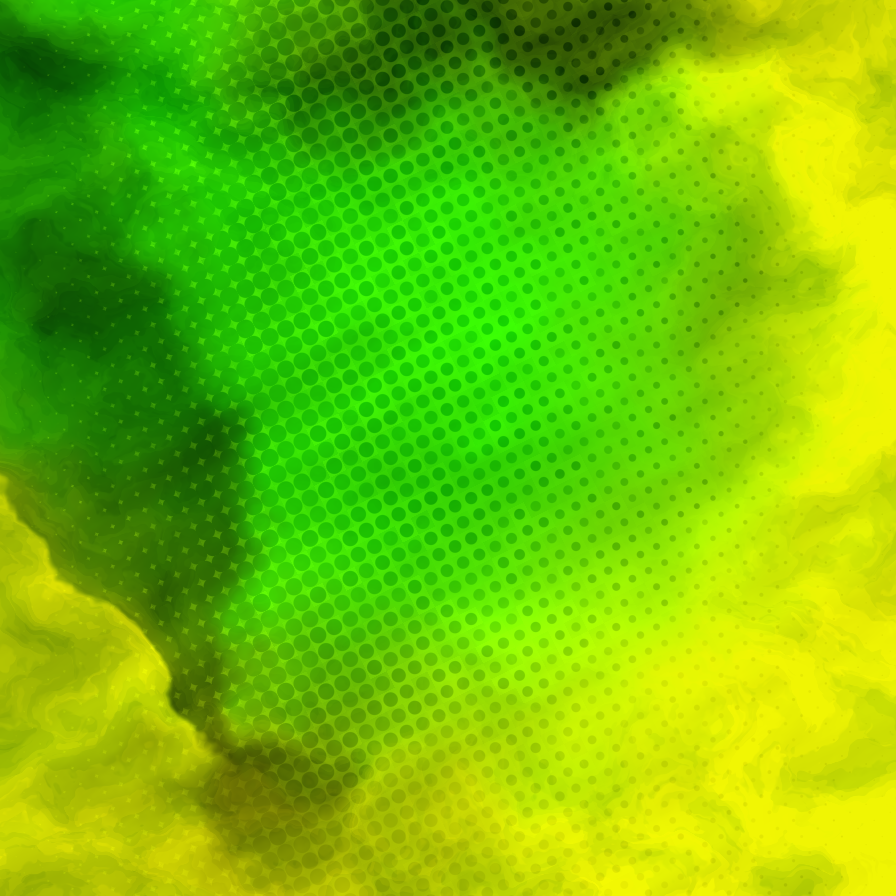
A WebGL 2 fragment shader for this background:

```glsl
#version 300 es
precision highp float;

uniform vec2 u_resolution;
out vec4 fragColor;

float hash(vec2 cell) {
    vec3 q = fract(cell.xyx * 0.1031);
    q += dot(q, q.yzx + 33.33);
    return fract((q.x + q.y) * q.z);
}

float noise(vec2 p) {
    vec2 i = floor(p), f = fract(p);
    f = f * f * (3.0 - 2.0 * f);
    return mix(mix(hash(i), hash(i + vec2(1, 0)), f.x),
               mix(hash(i + vec2(0, 1)), hash(i + vec2(1, 1)), f.x), f.y);
}

float fbm(vec2 p) {
    float sum = 0.0, gain = 0.5;
    for (int k = 0; k < 5; k++) {
        sum += gain * noise(p);
        p = mat2(1.6, 1.2, -1.2, 1.6) * p + 17.3;
        gain *= 0.5;
    }
    return sum;
}

// Noise cut into flat levels with soft steps, like dried washes
float washes(vec2 p, float levels) {
    float t = fbm(p) * levels;
    return (floor(t) + smoothstep(0.8, 1.0, fract(t))) / levels - 0.45;
}

float glow(vec2 p, vec2 centre, vec2 size) {
    vec2 d = (p - centre) / size;
    return exp(-dot(d, d));
}

void main() {
    vec2 uv = gl_FragCoord.xy / u_resolution;
    vec2 warp = vec2(fbm(uv * 8.0 + 3.0), fbm(uv * 8.0 + 41.0)) - 0.48;
    float border = smoothstep(0.2, 0.5, length(uv - vec2(0.52, 0.5)));
    vec2 p = uv + warp * mix(0.1, 0.2, border);
    float patches = washes(uv * vec2(7.0, 10.0) + warp * 2.0 + 9.0, 12.0);
    float flecks = washes(uv * vec2(16.0, 21.0) + warp * 3.0 + 70.0, 7.0);

    // Yellow grows outward from the green heart, except at the upper left
    float away = length(p - vec2(0.4, 0.62));
    float rim = smoothstep(0.15, 0.65, away);
    float upperLeft = smoothstep(0.4, 0.6, p.y) * (1.0 - smoothstep(0.15, 0.45, p.x));
    float yellow = 0.18 + 0.8 * rim * (1.0 - upperLeft);

    // Brightness of the heart and the right side
    float light = mix(0.83, 0.92, smoothstep(0.3, 0.55, away));
    light += 0.1 * glow(p, vec2(0.53, 0.68), vec2(0.15, 0.08));
    light += 0.08 * glow(p, vec2(0.56, 0.3), vec2(0.08, 0.06));
    light -= 0.1 * glow(p, vec2(0.52, 0.46), vec2(0.13, 0.07));
    light -= 0.15 * glow(p, vec2(0.82, 0.72), vec2(0.1, 0.14));
    light -= 0.22 * glow(p, vec2(0.76, 0.97), vec2(0.12, 0.06));
    light += 0.05 * glow(p, vec2(0.85, 0.15), vec2(0.25, 0.2));

    // Dark olive bank along the top
    light -= 0.42 * glow(p, vec2(0.55, 0.99), vec2(0.15, 0.1));
    light -= 0.3 * glow(p, vec2(0.65, 0.91), vec2(0.08, 0.06));
    light -= 0.24 * glow(p, vec2(0.39, 0.96), vec2(0.14, 0.12));
    light += 0.12 * glow(p, vec2(0.79, 0.87), vec2(0.07, 0.05));

    // Dark green shadow with a ragged right edge
    light -= 0.13 * upperLeft;
    float edge = 0.285 - 0.5 * max(p.y - 0.5, 0.0);
    float feather = mix(0.03, 0.06, smoothstep(0.5, 0.7, p.y));
    float shade = 1.0 - smoothstep(edge - feather, edge + feather, p.x);
    light = mix(light, 0.52 - 0.09 * smoothstep(0.05, 0.2, p.x), shade);
    yellow += 0.1 * shade * (1.0 - smoothstep(0.4, 0.6, p.y));
    light -= 0.17 * glow(p, vec2(0.1, 0.67), vec2(0.06, 0.05));
    light -= 0.25 * glow(p, vec2(0.07, 0.96), vec2(0.08, 0.07));
    light += 0.1 * glow(p, vec2(0.2, 0.8), vec2(0.06, 0.1));

    // Yellow wash over the lower left corner
    float corner = 1.0 - smoothstep(0.415, 0.44, p.x + p.y);
    corner *= 1.0 - smoothstep(0.22, 0.4, p.x);
    yellow = mix(yellow, 0.92, corner);
    light = mix(light, 0.8, corner);
    light += 0.1 * glow(p, vec2(0.2, 0.21), vec2(0.09, 0.025));
    light -= 0.34 * glow(p, vec2(0.32, 0.13), vec2(0.05, 0.08));
    light -= 0.2 * glow(p, vec2(0.36, 0.26), vec2(0.09, 0.08));
    light -= 0.22 * glow(p, vec2(0.42, 0.08), vec2(0.14, 0.13));
    light -= 0.12 * glow(p, vec2(0.2, 0.14), vec2(0.1, 0.03));

    // Flat patches at the borders, diagonal brush streaks in the middle
    vec2 along = mat2(0.82, -0.57, 0.57, 0.82) * uv;
    light += (patches * 0.5 + flecks * 0.2) * mix(0.2, 0.8, border);
    light += 0.16 * (fbm(along * vec2(5.0, 18.0)) - 0.48);
    yellow += (0.3 * patches + 0.15 * flecks) * border;
    light = clamp(light, 0.22, 0.96);
    vec3 color = vec3(light * clamp(yellow, 0.1, 0.98), light, 0.01);

    // Tilted halftone: dots shrink to the right and merge to the left
    vec2 grid = mat2(0.894, -0.447, 0.447, 0.894) * (uv - vec2(0.517, 0.552)) / 0.0201;
    vec2 cell = floor(grid + 0.5);
    float radius = max(0.49 - 0.7 * (uv.x - 0.31), 0.03);
    float soft = 0.75 / (0.0201 * min(u_resolution.x, u_resolution.y));
    float dotMask = 1.0 - smoothstep(radius - soft, radius + soft, length(grid - cell));
    float coverage = smoothstep(0.0, 0.7, radius);
    float strength = (0.7 + 0.6 * hash(cell + 200.0)) * (1.0 - 0.6 * smoothstep(0.6, 0.95, yellow));
    color += vec3(0.12, 0.13, 0.01) * strength * (coverage - dotMask);

    fragColor = vec4(clamp(color, 0.0, 1.0), 1.0);
}
```
